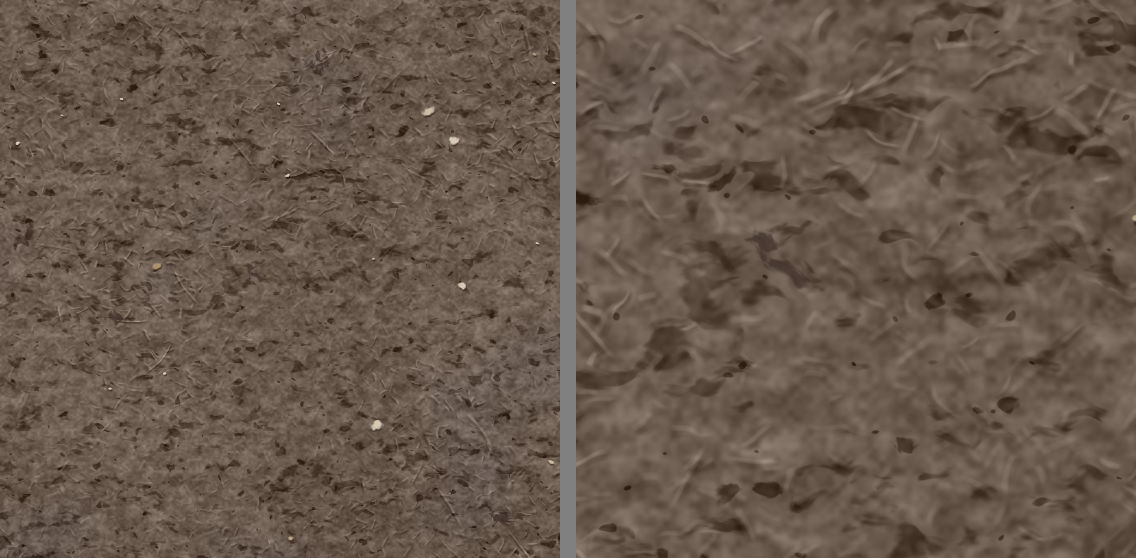
Left, the full canvas; right, a detail of the centre.
Give the GLSL for this texture, as a WebGL 1 fragment shader.

```glsl
precision highp float;
// Trodden brown earth with faint level ridges, chopped straw, dark crumbs and a few pale pebbles.
uniform vec2 u_resolution;

float hash(vec2 p) {
  vec3 q = fract(p.xyx * vec3(0.1031, 0.1030, 0.0973));
  q += dot(q, q.yzx + 33.33);
  return fract((q.x + q.y) * q.z);
}

vec2 hash2(vec2 p) {
  return vec2(hash(p + 17.3), hash(p + 71.9));
}

float noise(vec2 p) {
  vec2 i = floor(p), f = fract(p);
  f = f * f * (3.0 - 2.0 * f);
  return mix(mix(hash(i), hash(i + vec2(1.0, 0.0)), f.x),
             mix(hash(i + vec2(0.0, 1.0)), hash(i + 1.0), f.x), f.y);
}

float fbm(vec2 p) {
  float sum = 0.0, amp = 0.533;
  for (int i = 0; i < 4; i++) {
    sum += amp * noise(p);
    p = mat2(1.6, 0.9, -0.9, 1.6) * p + 13.7;
    amp *= 0.5;
  }
  return sum;
}

// Bent fibres, one per cell: positive on the strand, negative in its shade.
float straw(vec2 p, float cells, float width, float share) {
  vec2 q = p * cells, home = floor(q);
  float light = 0.0;
  for (int y = -1; y <= 1; y++) {
    for (int x = -1; x <= 1; x++) {
      vec2 id = home + vec2(float(x), float(y)), r = hash2(id + cells);
      float kind = hash(id + cells * 3.0);
      float angle = (hash(id + 5.1) - 0.5) * mix(1.2, 3.1, r.x);
      vec2 d = q - id - r;
      d = vec2(d.x * cos(angle) + d.y * sin(angle), d.y * cos(angle) - d.x * sin(angle));
      d.y += (r.y - 0.5) * 0.5 * d.x * d.x;
      float reach = mix(0.25, 0.8, hash(id + 9.7));
      float w = width * cells * mix(0.6, 1.2, r.y);
      float along = 1.0 - smoothstep(reach * 0.5, reach, abs(d.x));
      float strand = 1.0 - smoothstep(w * 0.3, w, abs(d.y));
      float shade = 1.0 - smoothstep(w * 0.3, w * 1.4, abs(d.y + w * 1.3));
      light += step(kind, share) * along * (strand - 0.7 * shade) * mix(0.3, 1.0, r.x);
    }
  }
  return light;
}

// Scattered lumps with ragged rims: x is cover, y is a random shade.
vec2 lumps(vec2 p, float cells, float share, float small, float large, float rough) {
  vec2 q = p * cells, home = floor(q), best = vec2(0.0);
  float ragged = (fbm(p * 130.0) - 0.5) * rough;
  for (int y = -1; y <= 1; y++) {
    for (int x = -1; x <= 1; x++) {
      vec2 id = home + vec2(float(x), float(y)), r = hash2(id + cells * 7.0);
      float size = hash(id + 3.3);
      float radius = mix(small, large, size * size * size) * cells;
      vec2 d = q - id - r;
      d.y = d.y * 1.4 + d.x * (r.x - 0.5);
      float rim = length(d) / radius + ragged;
      float cover = (1.0 - smoothstep(0.55, 1.2, rim)) * step(hash(id + 8.8), share);
      if (cover > best.x) best = vec2(cover, r.y);
    }
  }
  return best;
}

void main() {
  vec2 p = gl_FragCoord.xy / u_resolution.y;
  vec2 warp = vec2(fbm(p * 9.0), fbm(p * 9.0 + 40.0)) - 0.5;
  vec2 jitter = vec2(noise(p * 75.0), noise(p * 75.0 + 30.0)) - 0.5;
  vec2 ground = p + warp * 0.03 + jitter * 0.008;

  // Soil tone: faint patches, level ridges, clods, flakes and grit.
  float tone = 0.421 + (fbm(p * 3.0) - 0.5) * 0.08;
  tone += (noise(ground * vec2(6.0, 42.0)) - 0.5) * 0.035;
  tone += (fbm(ground * vec2(42.0, 62.0)) - 0.5) * 0.17;
  tone += (noise(ground * vec2(85.0, 130.0) + 9.0) - 0.5) * 0.085;
  tone += (noise(p * vec2(170.0, 200.0)) - 0.5) * 0.075;
  tone += (noise(p * 256.0 + 0.5) - 0.5) * 0.06;

  // Straw lies thicker in some places than in others.
  float litter = smoothstep(0.3, 0.7, fbm(p * 4.0 + 21.0));
  tone += straw(p + jitter * 0.006, 52.0, 0.0027, 0.75) * mix(0.05, 0.11, litter);
  tone += straw(p + warp * 0.02 + 5.0, 17.0, 0.0027, 0.25) * mix(0.04, 0.12, litter);

  // Small dark hollows gathered along the ridges, and loose crumbs.
  float gather = noise(ground * vec2(5.0, 17.0) + 33.0);
  float hollow = smoothstep(0.62, 0.76, fbm(ground * vec2(42.0, 78.0) + 60.0) + (gather - 0.5) * 0.15);
  float crumbs = lumps(ground, 38.0, 0.36, 0.002, 0.008, 2.4).x;
  tone -= hollow * 0.13 + crumbs * 0.16;

  vec3 color = vec3(max(tone, 0.17)) - vec3(0.0, 0.062, 0.112);

  // Cool violet cast and a few damp, broken stains.
  color += vec3(-0.008, -0.003, 0.018) * smoothstep(0.5, 0.75, fbm(p * 3.5 + 80.0));
  float stain = lumps(ground + warp * 0.09, 5.0, 0.25, 0.012, 0.035, 3.2).x;
  color = mix(color, vec3(0.22, 0.165, 0.145), stain * 0.65);

  // Pale pebbles, each with a thin shade below.
  float shade = lumps(p + vec2(-0.001, 0.003), 8.0, 0.25, 0.003, 0.013, 1.2).x;
  vec2 pebble = lumps(p, 8.0, 0.25, 0.003, 0.013, 1.2);
  color *= 1.0 - 0.4 * shade;
  vec3 stone = mix(vec3(0.66, 0.54, 0.36), vec3(0.84, 0.79, 0.71), smoothstep(0.1, 0.5, pebble.y));
  color = mix(color, stone, pebble.x);

  gl_FragColor = vec4(clamp(color, 0.0, 1.0), 1.0);
}
```
